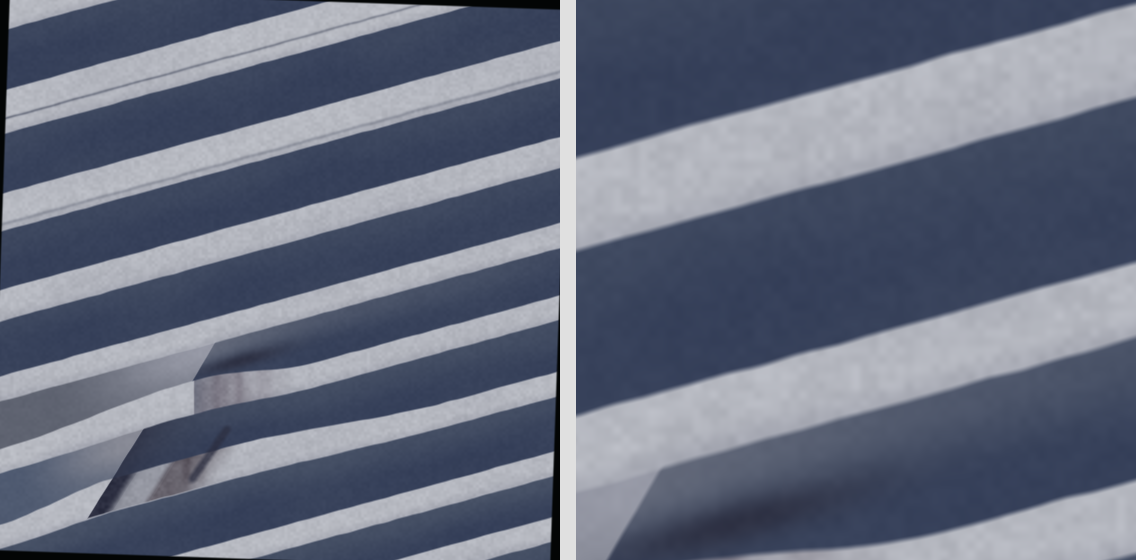
Left: the whole. Right: its middle third, enlarged.
Give the GLSL for this texture, as a WebGL 1 fragment shader.

```glsl
precision highp float;
uniform vec2 u_resolution;

const vec3 NAVY = vec3(0.21, 0.25, 0.35);
const vec3 SLATE = vec3(0.28, 0.32, 0.40);
const vec3 STEEL = vec3(0.42, 0.44, 0.50);
const vec3 SHADE = vec3(0.59, 0.60, 0.65);
const vec3 PALE = vec3(0.72, 0.73, 0.76);
const vec3 SOOT = vec3(0.17, 0.18, 0.25);
const vec3 STAIN = vec3(0.43, 0.40, 0.45);
const vec3 BORDER = vec3(0.01, 0.02, 0.02);
const float SLOPE = 0.274;        // rise of the ribs
const float FIRST_TOP = 0.163;    // upper edge of rib 1
const float SPACING = 0.190;      // spacing at the top
const float NARROWING = 0.0061;   // loss of spacing per rib
const float CROWDING = 0.0286;    // pull around the dented ribs
const float TILT = 0.0345;        // rotation of the sheet
const float SOFT = 0.0024;        // edge softness
const float GRAIN = 0.045;

float hash(vec2 p) {
  return fract(sin(dot(p, vec2(127.1, 311.7))) * 43758.5453);
}

float noise(vec2 p) {
  vec2 i = floor(p), f = fract(p);
  f = f * f * (3.0 - 2.0 * f);
  return mix(mix(hash(i), hash(i + vec2(1.0, 0.0)), f.x),
             mix(hash(i + vec2(0.0, 1.0)), hash(i + 1.0), f.x), f.y);
}

float above(float edge, float v) {
  return smoothstep(edge - SOFT, edge + SOFT, v);
}

float between(float a, float b, float v) {
  return above(a, v) * (1.0 - above(b, v));
}

// Soft elliptical spot
float spot(vec2 p, vec2 center, vec2 radius) {
  vec2 d = (p - center) / radius;
  return exp(-dot(d, d));
}

float segment(vec2 p, vec2 a, vec2 b) {
  vec2 d = b - a;
  return length(p - a - d * clamp(dot(p - a, d) / dot(d, d), 0.0, 1.0));
}

// Upward bulge of the two damaged ribs
float bulge(float k, float x) {
  float upper = smoothstep(0.0, 0.34, x) * (1.0 - smoothstep(0.36, 0.56, x));
  float lower = smoothstep(0.0, 0.20, x) * (1.0 - smoothstep(0.40, 0.80, x));
  return 0.027 * (k == 5.0 ? upper : (k == 6.0 ? lower : 0.0));
}

float ribTop(float k) {
  float n = k - 1.0, c = (k - 5.5) / 1.2;
  return FIRST_TOP + SPACING * n - NARROWING * n * n - CROWDING * exp(-c * c);
}

float ribWidth(float k) {
  return max(0.044, 0.078 - 0.011 * (k - 1.0));
}

void main() {
  vec2 uv = gl_FragCoord.xy / u_resolution;
  float x = uv.x, y = 1.0 - uv.y;
  float q = y + SLOPE * x + 0.0015 * (noise(vec2(x, y) * 45.0) - 0.5);
  vec2 p = vec2(x, q);
  float cloud = noise(p * vec2(7.0, 18.0));
  float fine = noise(uv * 190.0) * 0.6 + noise(uv * 90.0 + 7.0) * 0.4 - 0.5;

  // Ribs, with a lighter fall-off under each one
  float rib = 0.0, lip = 0.0, glow = 0.0;
  for (int i = 0; i < 9; i++) {
    float k = float(i), dent = bulge(k, x);
    float top = ribTop(k) - dent, bottom = ribTop(k) + ribWidth(k) - 0.4 * dent;
    rib = max(rib, between(top, bottom, q));
    lip = max(lip, between(top, bottom, q) * smoothstep(bottom - 0.018, bottom, q));
    glow = max(glow, above(bottom, q) * (1.0 - smoothstep(bottom, bottom + 0.07, q)));
  }
  float lowRight = smoothstep(0.45, 1.2, q);
  vec3 valley = mix(NAVY, SLATE, clamp(glow * (0.4 + 0.5 * lowRight) + 0.35 * (cloud - 0.4), 0.0, 1.0));
  vec3 metal = mix(PALE, SHADE, 0.4 * lip + 0.25 * cloud * cloud);

  // Seams along the two upper ribs
  float seam = exp(-pow((q - 0.214) / 0.0026, 2.0));
  float faintSeam = exp(-pow((q - 0.402) / 0.0035, 2.0));
  metal = mix(metal, STEEL, 0.85 * seam * (1.0 - 0.4 * x) + 0.45 * faintSeam);

  // Upper dented valley: bright fold, then a long fade
  float inUpper = between(0.69, 0.82, q);
  float fold = 0.384 - 0.7 * (q - 0.717);
  float leftUpper = 1.0 - above(fold, x);
  vec3 bent = mix(STEEL * 0.88, SHADE, smoothstep(0.08, 0.37, x) * (1.0 - 0.5 * smoothstep(0.73, 0.79, q)));
  float fade = 0.8 * exp(-4.5 * max(x - fold, 0.0)) * (1.0 - smoothstep(0.725, 0.775, q));
  valley = mix(valley, STEEL, inUpper * fade);
  valley = mix(valley, bent, inUpper * leftUpper);
  valley = mix(valley, SOOT, 0.9 * spot(p, vec2(0.43, 0.762), vec2(0.075, 0.013)) * (1.0 - leftUpper));

  // Lower dented valley, cut off by a crease
  float inLower = between(0.83, 0.96, q);
  float crease = 0.247 - 0.76 * (q - 0.849);
  float leftLower = 1.0 - above(crease, x);
  vec3 folded = mix(SLATE * 1.1, SHADE * 0.9, smoothstep(0.02, 0.23, x) * (1.0 - 0.6 * smoothstep(0.86, 0.92, q)));
  valley = mix(valley, folded, inLower * leftLower);
  valley = mix(valley, SOOT, 0.7 * inLower * (1.0 - leftLower) * exp(-14.0 * max(x - crease, 0.0)));

  // Stains and shadows on the damaged ribs
  float onFifth = between(0.75, 0.845, q);
  float streaks = noise(vec2(x * 75.0, y * 20.0));
  float stained = above(0.347, x) * (1.0 - smoothstep(0.40, 0.54, x));
  metal = mix(metal, STAIN, onFifth * stained * (0.25 + 0.6 * streaks));
  metal = mix(metal, STEEL, 0.8 * onFifth * above(0.347, x) * exp(-35.0 * max(x - 0.347, 0.0)));
  float onSixth = between(0.88, 0.968, q);
  float past = x - crease;
  metal = mix(metal, SOOT, onSixth * above(0.0, past) * (1.0 - smoothstep(0.025, 0.06, past)));
  metal = mix(metal, SHADE * 0.9, 0.7 * onSixth * between(0.045, 0.11, past));
  float scorch = smoothstep(0.095, 0.115, past) * (1.0 - smoothstep(0.14, 0.24, past));
  metal = mix(metal, STAIN * 0.75, onSixth * scorch * (0.7 + 0.3 * streaks));

  vec3 color = mix(valley, metal, rib);
  float scratch = segment(p, vec2(0.404, 0.879), vec2(0.345, 0.948));
  color = mix(color, SOOT, 0.75 * (1.0 - smoothstep(0.002, 0.013, scratch)));
  color += fine * GRAIN * (0.6 + rib);

  // Tilted sheet on a dark border
  vec2 c = vec2(x, y) - 0.5;
  vec2 sheet = abs(vec2(c.x + TILT * c.y, c.y - TILT * c.x));
  color = mix(color, BORDER, above(0.5, max(sheet.x, sheet.y)));
  gl_FragColor = vec4(color, 1.0);
}
```
